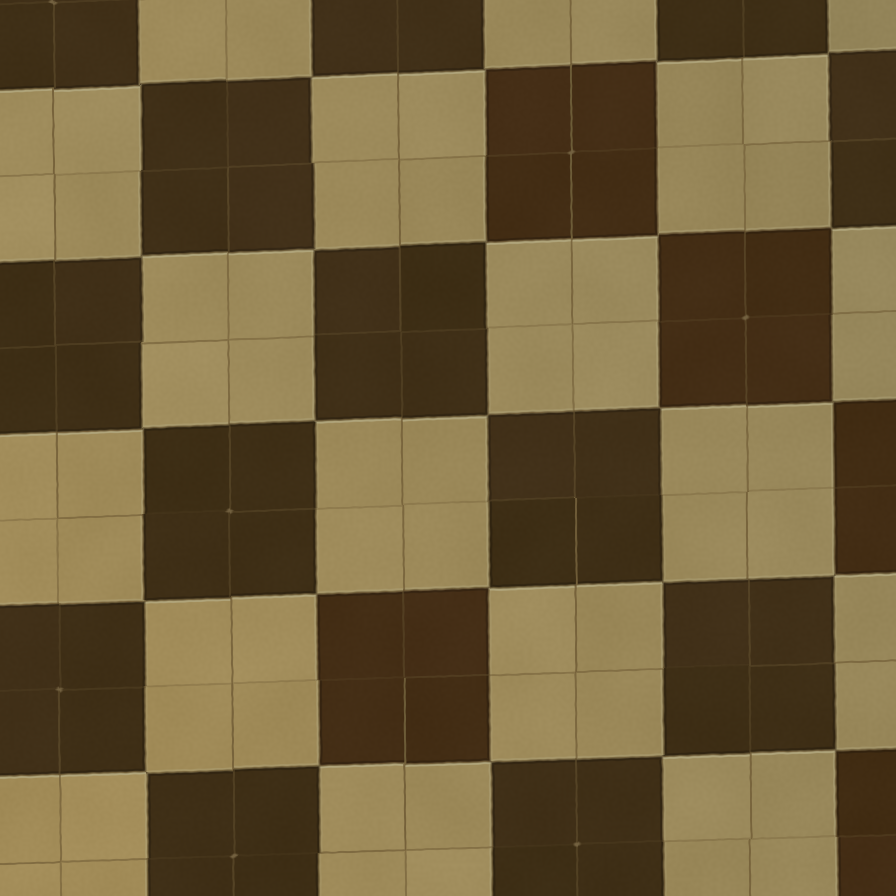
Reproduce this texture procedurally as a three.js fragment shader.

```glsl
// Slightly tilted checkerboard of tan and dark brown squares, each made of four thinly jointed tiles.
varying vec2 vUv;

float hash(vec2 p) {
  p = fract(p * vec2(0.1031, 0.1137) + 0.37);
  p += dot(p, p.yx + 33.33);
  return fract((p.x + p.y) * p.x * 17.3);
}

float gradientDot(vec2 cell, vec2 offset) {
  float angle = 6.2832 * hash(cell);
  return dot(vec2(cos(angle), sin(angle)), offset);
}

float gradientNoise(vec2 p) {
  vec2 i = floor(p), f = fract(p);
  vec2 w = f * f * f * (f * (f * 6.0 - 15.0) + 10.0);
  vec2 e = vec2(1.0, 0.0);
  return mix(mix(gradientDot(i, f), gradientDot(i + e, f - e), w.x),
             mix(gradientDot(i + e.yx, f - e.yx), gradientDot(i + 1.0, f - 1.0), w.x), w.y);
}

// Soft line of the given half width around distance zero
float line(float d, float halfWidth) {
  return 1.0 - smoothstep(halfWidth * 0.4, halfWidth * 1.6, abs(d));
}

void main() {
  // Skewed grid: one unit per square, rows counted downward
  float down = 1.0 - vUv.y;
  vec2 grid = vec2((vUv.x - 0.1553 - 0.0095 * down) / 0.1924,
                   (down - 0.1014 + 0.045 * vUv.x) / (0.1915 + 0.003 * vUv.x));

  // Each tile edge is set a little out of line
  vec2 tile = floor(grid * 2.0), nearest = floor(grid * 2.0 + 0.5);
  grid.x += 0.014 * (hash(vec2(nearest.x, tile.y) + 40.0) - 0.5);
  grid.y += 0.014 * (hash(vec2(tile.x, nearest.y) + 70.0) - 0.5);
  grid += 0.004 * vec2(gradientNoise(vUv * 110.0), gradientNoise(vUv * 110.0 + 50.0));
  vec2 square = floor(grid), local = fract(grid);
  tile = floor(grid * 2.0);

  // Signed distance to square edges, in canvas units; equal signs are dark
  vec2 side = (abs(fract(grid * 0.5 - 0.25) - 0.5) - 0.25) * 0.384;
  vec2 s = clamp(side / 0.0016, -1.0, 1.0);
  float light = 0.5 - 0.5 * s.x * s.y;
  vec2 edge = abs(side);

  // Tile colours, warmer at the left and greener at the right
  float green = clamp(0.9 * vUv.x + 0.35 * vUv.y - 0.15, 0.0, 1.0);
  vec3 tan_ = mix(vec3(0.635, 0.552, 0.352), vec3(0.583, 0.525, 0.355), green);
  vec3 brown = mix(vec3(0.238, 0.178, 0.080), vec3(0.258, 0.190, 0.098), hash(tile + 11.0));
  brown += vec3(0.014, -0.008, -0.010) * step(0.72, hash(square + 25.0));
  tan_ += 0.022 * (hash(tile + 90.0) - 0.5) + vec3(0.01, 0.0, -0.01) * (hash(square + 5.0) - 0.5);

  // Uneven tone and fine grain
  float mottling = 0.018 * gradientNoise(vUv * 14.0) + 0.012 * gradientNoise(vUv * 190.0);
  tan_ += mottling;
  brown += 0.6 * mottling;

  // Pale rim of the light squares, strongest along the top
  float rimY = line(edge.y - 0.0018, 0.0013) * (local.y < 0.5 ? 0.85 : 0.4);
  float rimX = line(edge.x - 0.0018, 0.0012) * (local.x > 0.5 ? 0.45 : 0.2);
  tan_ = mix(tan_, vec3(0.70, 0.66, 0.50), max(rimX, rimY));

  // Shadowed rim of the dark squares
  float shade = max(line(edge.x - 0.002, 0.0014), line(edge.y - 0.002, 0.0014));
  brown *= 1.0 - 0.2 * shade;

  // Inner joints, with a different strength for every segment
  vec2 center = (local - 0.5) * 0.192;
  float wearX = hash(vec2(square.x, tile.y) + 130.0);
  float wearY = hash(vec2(tile.x, square.y) + 170.0);
  float jointX = line(center.x, 0.0011), jointY = line(center.y, 0.0011);
  float lightJoint = max(jointX * (0.5 + 0.4 * wearX), jointY * (0.3 + 0.4 * wearY));
  float darkJoint = max(jointX * (0.35 + 0.35 * wearX + 0.7 * step(0.86, wearX)),
                        jointY * (0.1 + 0.4 * wearY));
  tan_ = mix(tan_, vec3(0.44, 0.36, 0.21), lightJoint);
  brown = mix(brown, vec3(0.38, 0.31, 0.18), darkJoint);

  // Specks of grout where some joints cross
  float speck = 1.0 - smoothstep(0.001, 0.0045, length(center * vec2(0.8, 1.2)));
  brown = mix(brown, vec3(0.45, 0.38, 0.25), speck * step(0.55, hash(square + 210.0)));

  gl_FragColor = vec4(mix(brown, tan_, light), 1.0);
}
```
